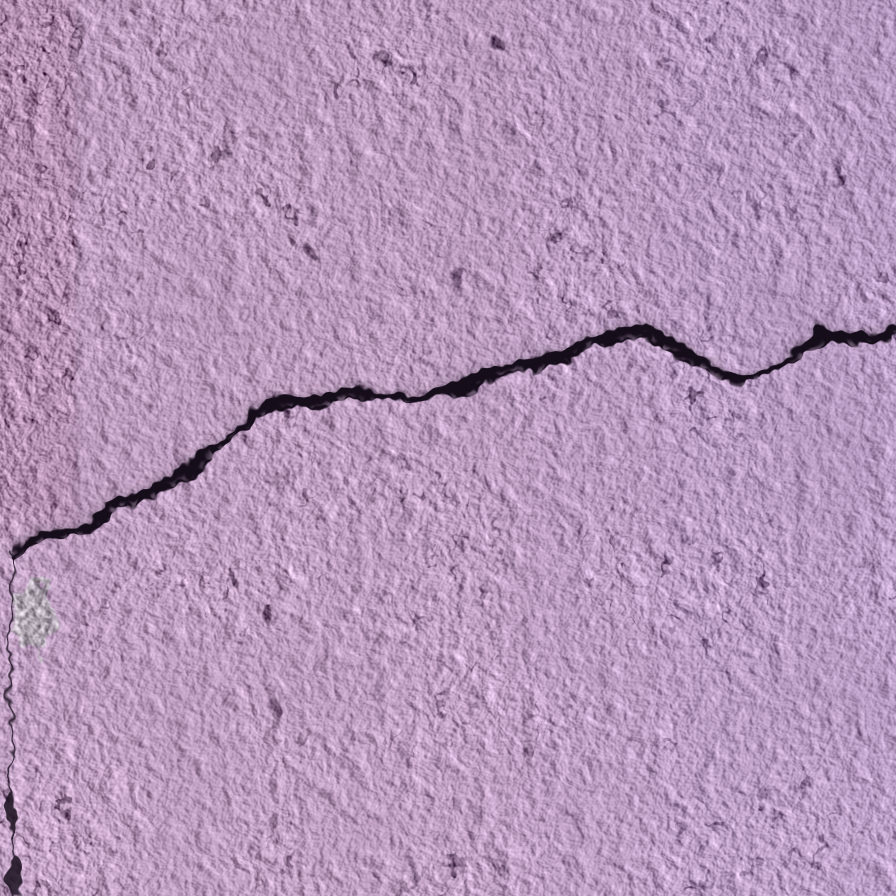
Give the GLSL for this texture, as a WebGL 2 fragment shader.

```glsl
#version 300 es
precision highp float;
// Rough lilac plaster wall split by a dark jagged crack, with a chipped corner at the left.
uniform vec2 u_resolution;
out vec4 outColor;

// Colours
const vec3 PLASTER = vec3(0.738, 0.622, 0.757);
const vec3 PINK_TINT = vec3(0.012, -0.006, -0.008);
const vec3 BLUE_TINT = vec3(-0.008, -0.006, 0.012);
const vec3 CRACK_DARK = vec3(0.085, 0.050, 0.105);
const vec3 CRACK_GREY = vec3(0.40, 0.33, 0.42);
const vec3 BARE_CEMENT = vec3(0.70, 0.665, 0.71);
// Surface
const float GRAIN_FREQ = 36.0;
const float RELIEF_GAIN = 0.72;
const float LIGHT_STEP = 0.0023;
const vec2 LIGHT_DIR = vec2(0.92, 0.39);
const float RIDGE_X = 0.081;
const float JAG = 0.0085;
const float CRACK_WIDTH = 0.76;
// Crack path from left to right, and its half width at each bend
const int BENDS = 23;
const vec2 PATH[BENDS] = vec2[](
  vec2(0.016, 0.376), vec2(0.030, 0.394), vec2(0.060, 0.404), vec2(0.102, 0.411),
  vec2(0.124, 0.435), vec2(0.165, 0.448), vec2(0.219, 0.479), vec2(0.260, 0.516),
  vec2(0.302, 0.549), vec2(0.358, 0.549), vec2(0.388, 0.563), vec2(0.423, 0.556),
  vec2(0.465, 0.555), vec2(0.525, 0.572), vec2(0.573, 0.590), vec2(0.635, 0.604),
  vec2(0.664, 0.621), vec2(0.718, 0.630), vec2(0.823, 0.573), vec2(0.866, 0.589),
  vec2(0.918, 0.626), vec2(0.968, 0.619), vec2(1.020, 0.640));
const float HALF_WIDTH[BENDS] = float[](
  0.003, 0.007, 0.007, 0.005, 0.010, 0.009, 0.009, 0.005, 0.009, 0.011, 0.009, 0.004,
  0.005, 0.013, 0.008, 0.010, 0.008, 0.012, 0.006, 0.004, 0.011, 0.008, 0.008);
// Deeper pits: centre and radius
const int PITS = 8;
const vec3 PIT[PITS] = vec3[](
  vec3(0.346, 0.722, 0.008), vec3(0.510, 0.690, 0.014), vec3(0.602, 0.658, 0.005),
  vec3(0.378, 0.898, 0.007), vec3(0.300, 0.318, 0.010), vec3(0.308, 0.212, 0.014),
  vec3(0.936, 0.805, 0.011), vec3(0.555, 0.950, 0.012));

vec2 gradientAt(vec2 cell) {
  vec3 q = fract(cell.xyx * vec3(0.1031, 0.1030, 0.0973));
  q += dot(q, q.yzx + 33.33);
  float angle = 6.2832 * fract((q.x + q.y) * q.z);
  return vec2(cos(angle), sin(angle));
}
float gradientNoise(vec2 p) {
  vec2 i = floor(p), f = p - i, e = vec2(1.0, 0.0);
  vec2 w = f * f * f * (f * (f * 6.0 - 15.0) + 10.0);
  float low = mix(dot(gradientAt(i), f), dot(gradientAt(i + e), f - e), w.x);
  float high = mix(dot(gradientAt(i + e.yx), f - e.yx), dot(gradientAt(i + 1.0), f - 1.0), w.x);
  return mix(low, high, w.y);
}
// Rounded lumps parted by creases, with finer grit on top
float plasterHeight(vec2 p) {
  vec2 q = p * GRAIN_FREQ;
  float height = 0.0, amplitude = 1.0;
  for (int i = 0; i < 4; i++) {
    float n = gradientNoise(q);
    height += amplitude * (i < 2 ? 0.5 * n + 0.9 * sqrt(n * n + 0.002) : n);
    q = mat2(1.60, 1.25, -1.25, 1.60) * q + 17.3;
    amplitude *= 0.56;
  }
  return height;
}
// x: signed distance to the crack, y: height above its centre line
vec2 crackField(vec2 p) {
  vec2 nearest = vec2(10.0);
  for (int i = 0; i < BENDS - 1; i++) {
    vec2 a = p - PATH[i], b = PATH[i + 1] - PATH[i];
    float t = clamp(dot(a, b) / dot(b, b), 0.0, 1.0);
    vec2 offset = a - b * t;
    float d = length(offset) - CRACK_WIDTH * mix(HALF_WIDTH[i], HALF_WIDTH[i + 1], t);
    if (d < nearest.x) nearest = vec2(d, offset.y);
  }
  return nearest;
}

void main() {
  vec2 p = gl_FragCoord.xy / u_resolution;
  float aa = 1.2 / min(u_resolution.x, u_resolution.y);
  vec2 coarse = vec2(gradientNoise(p * 38.0), gradientNoise(p * 38.0 + 51.7));
  vec2 fine = vec2(gradientNoise(p * 95.0 + 9.1), gradientNoise(p * 95.0 + 77.3));
  vec2 jagged = p + JAG * (coarse + 0.7 * fine);
  // Relief lit from the right
  vec2 warped = p + 0.004 * coarse;
  float slope = plasterHeight(warped + LIGHT_DIR * LIGHT_STEP) - plasterHeight(warped);
  float patchy = gradientNoise(p * 7.0 + 4.0);
  float ridge = (1.0 - smoothstep(-0.006, 0.008, jagged.x - RIDGE_X)) * smoothstep(0.38, 0.44, p.y);
  float shade = -slope * RELIEF_GAIN * (1.0 + 0.35 * patchy + 0.3 * ridge);
  shade *= shade > 0.0 ? 0.70 : 1.15;
  shade += 0.03 * patchy - 0.04 * ridge + 0.025 * (0.5 - p.y);
  // Edge of the left ridge, scattered crevices and pits
  float edge = exp(-pow((jagged.x - RIDGE_X - 0.004) / 0.004, 2.0));
  shade -= edge * (0.03 + 0.20 * max(coarse.y, 0.0));
  float crevice = smoothstep(0.26, 0.50, gradientNoise(p * vec2(64.0, 44.0) + fine));
  shade -= 0.28 * crevice * smoothstep(-0.2, 0.35, patchy + 0.3 * ridge);
  for (int i = 0; i < PITS; i++) {
    float d = length((jagged - PIT[i].xy) * vec2(1.3, 0.7)) + 0.012 * fine.x;
    shade -= 0.30 * (1.0 - smoothstep(0.2, 0.9, d / PIT[i].z));
  }
  vec3 color = PLASTER + shade * vec3(1.0, 0.97, 1.0);
  color += PINK_TINT * (ridge + 0.5 * (1.0 - p.x)) + BLUE_TINT * smoothstep(0.4, 1.0, p.x);
  // Bare cement where the paint has chipped off
  float chip = length((jagged - vec2(0.038, 0.312)) / vec2(0.023, 0.040)) - 1.0 + 0.5 * fine.x;
  vec3 cement = BARE_CEMENT + 1.1 * shade + 0.35 * gradientNoise(p * 150.0);
  color = mix(color, cement, 1.0 - smoothstep(-0.08, 0.08, chip));
  // Main crack with a pale lower lip and a faint shadow above it
  vec2 crack = crackField(jagged);
  float below = 1.0 - smoothstep(-0.004, 0.002, crack.y);
  color += 0.06 * exp(-pow((crack.x - 0.005) / 0.004, 2.0)) * below * (0.6 + coarse.x);
  color *= 1.0 - 0.22 * exp(-max(crack.x, 0.0) / 0.004) * (1.0 - below);
  float rubble = smoothstep(0.0, 0.4, fine.y + 0.5 * coarse.x) * below;
  vec3 hollow = mix(CRACK_DARK, CRACK_GREY, rubble);
  color = mix(color, hollow, 1.0 - smoothstep(-aa, aa, crack.x));
  // Thin vertical split under the left end, wider near the bottom
  float splitX = 0.012 + 0.004 * smoothstep(0.30, 0.38, p.y) + 0.006 * smoothstep(0.10, 0.02, p.y);
  float splitWidth = 0.001 + 0.009 * smoothstep(0.16, 0.06, p.y) * max(0.3 + 1.5 * coarse.y, 0.0);
  float split = max(abs(jagged.x - splitX) - splitWidth, p.y - 0.385);
  color += 0.06 * exp(-pow((jagged.x - splitX - 0.006) / 0.003, 2.0)) * step(p.y, 0.37);
  color = mix(color, CRACK_DARK, 0.85 * (1.0 - smoothstep(-aa, aa, split)));
  outColor = vec4(clamp(color, 0.0, 1.0), 1.0);
}
```
